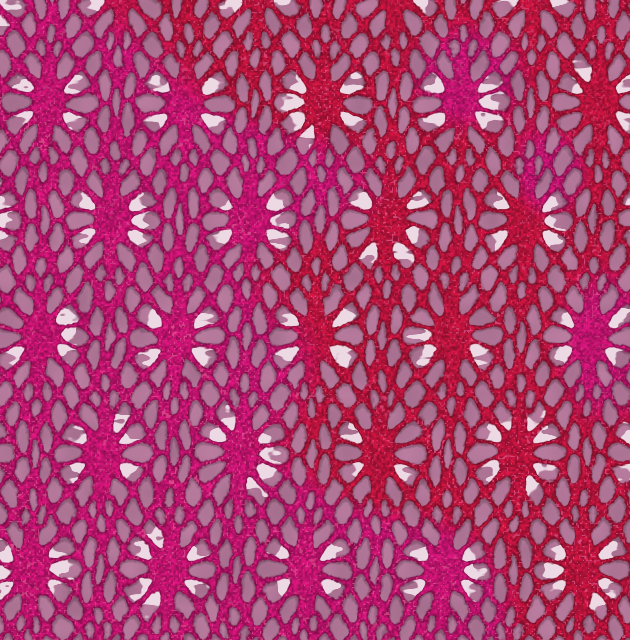
This texture is drawn by a Shadertoy shader. Its source:

```glsl
// Lace net of glittering magenta and red yarn: staggered fan motifs over a mauve ground.
#define ROW_PITCH 0.1823
#define COLUMN_RATIO 1.182
#define ORIGIN vec2(0.2764, 0.474)
#define SHEAR 0.037
#define CORD 0.019
#define WOBBLE 0.045
#define GLITTER 55.0
#define MAGENTA vec3(0.72, 0.07, 0.41)
#define RED vec3(0.69, 0.07, 0.22)
#define SPARK vec3(0.88, 0.36, 0.57)
#define GROUND vec3(0.69, 0.46, 0.59)
#define GLEAM vec3(0.93, 0.85, 0.89)

float hash(vec2 p) {
    vec3 a = fract(vec3(p.xyx) * 0.1031);
    a += dot(a, a.yzx + 33.33);
    return fract((a.x + a.y) * a.z);
}

float noise(vec2 p) {
    vec2 i = floor(p), f = fract(p);
    f = f * f * (3.0 - 2.0 * f);
    return mix(mix(hash(i), hash(i + vec2(1, 0)), f.x),
               mix(hash(i + vec2(0, 1)), hash(i + vec2(1, 1)), f.x), f.y);
}

// Tapered ellipse; keeps the two nearest distances and the nearest hole's
// data: offset from its centre, position along its axis, gleam strength.
void addHole(vec2 p, vec2 centre, vec2 radius, float angle, float taper,
             float gleam, inout vec2 nearest, inout vec4 cell) {
    vec2 offset = p - centre;
    float c = cos(angle), s = sin(angle);
    vec2 q = vec2(c * offset.x + s * offset.y, c * offset.y - s * offset.x) + 1e-4;
    float along = q.x / radius.x;
    q.y /= 1.0 + taper * clamp(along, -1.0, 1.0);
    float k = length(q / radius);
    float d = k * (k - 1.0) / length(q / (radius * radius));
    if (d < nearest.x) {
        nearest = vec2(d, nearest.x);
        cell = vec4(offset, along, gleam);
    } else {
        nearest.y = min(nearest.y, d);
    }
}

// All holes of one motif, folded about its vertical axis.
void addMotif(vec2 p, vec2 id, inout vec2 nearest, inout vec4 cell) {
    for (int i = -2; i <= 2; i++) {
        float k = float(i), m = abs(k);

        // Fan around the solid centre
        float a = k * 0.58;
        float chance = m == 1.0 ? 0.88 : 0.32 - 0.11 * m;
        float lit = step(hash(id * 7.0 + vec2(k, 3.0 * k) + 50.0), chance);
        addHole(p, (0.285 + 0.014 * k * k) * vec2(cos(a), sin(a)),
                vec2(0.127, 0.077 - 0.006 * m), a, 0.32, lit, nearest, cell);

        // Diagonal ladder up to the next row
        addHole(p, mix(vec2(0.486, 0.145), vec2(0.105, 0.855), k * 0.25 + 0.5),
                vec2(0.125, 0.073 - 0.009 * m), 1.17 + 0.18 * m, 0.0, 0.0, nearest, cell);

        // Narrow slits on the axis between motifs
        float rise = m == 0.0 ? 0.0 : 0.257 + 0.143 * m;
        addHole(p, vec2(m == 2.0 ? 0.078 : 0.0, 1.0 + sign(k) * rise),
                vec2(m == 0.0 ? 0.125 : 0.082, 0.039), 1.5708, 0.0, 0.0, nearest, cell);
    }
}

// Dye: red runs through the upper middle and right, broken by pink patches.
float redness(vec2 uv) {
    float edge = 0.48 - 0.25 * smoothstep(0.75, 1.0, uv.y)
               + 0.33 * smoothstep(0.32, 0.08, uv.y);
    float red = smoothstep(-0.07, 0.07, uv.x - edge + 0.22 * (noise(uv * 7.0) - 0.5));
    vec2 top = (uv - vec2(0.73, 0.88)) / vec2(0.10, 0.09);
    vec2 mid = (uv - vec2(0.86, 0.73)) / vec2(0.06, 0.07);
    vec2 side = (uv - vec2(0.95, 0.46)) / vec2(0.09, 0.13);
    float pink = exp(-dot(top, top)) + exp(-dot(mid, mid)) + exp(-dot(side, side));
    return red * (1.0 - smoothstep(0.25, 0.75, pink));
}

void mainImage(out vec4 fragColor, in vec2 fragCoord) {
    vec2 uv = fragCoord / iResolution.y;
    vec2 q = uv - ORIGIN;
    q.x -= SHEAR * q.y;
    q /= ROW_PITCH;
    float pixel = 1.0 / (iResolution.y * ROW_PITCH);

    // Hand-made irregularity
    vec2 p = q + WOBBLE * (vec2(noise(q * 4.0 + 20.0), noise(q * 4.0 + 71.0)) - 0.5)
               + 0.5 * WOBBLE * (vec2(noise(q * 13.0 + 40.0), noise(q * 13.0 + 93.0)) - 0.5);

    // Staggered rows of motifs
    vec2 nearest = vec2(9.0);
    vec4 cell = vec4(0.0);
    for (int j = -2; j <= 1; j++) {
        float row = floor(p.y + 0.5) + float(j);
        float x = p.x / COLUMN_RATIO - 0.5 * mod(row, 2.0);
        float column = floor(x + 0.5);
        float dx = (x - column) * COLUMN_RATIO;
        addMotif(vec2(abs(dx), p.y - row), vec2(column * 2.0 + step(0.0, dx), row),
                 nearest, cell);
    }
    float depth = min(-nearest.x, 0.5 * (nearest.y - nearest.x) - CORD);
    depth += 0.012 * (noise(q * 45.0) - 0.5);

    // Ground seen through the holes, with cord shadow and torn gleams
    vec3 ground = GROUND * (0.94 + 0.12 * noise(q * 6.0));
    ground *= mix(0.80, 1.0, smoothstep(0.0, 0.025, depth - 0.12 * cell.y));
    float tear = 0.9 * noise(q * vec2(11.0, 22.0)) - 0.6 * cell.z - 0.28;
    ground = mix(ground, GLEAM, cell.w * smoothstep(0.08, 0.2, tear));

    // Yarn with dark rims and metallic grain
    float grain = noise(q * GLITTER);
    float sheen = noise(q * 2.3 + 8.0);
    vec3 yarn = mix(MAGENTA, RED, redness(uv));
    yarn *= mix(0.77, 1.04, smoothstep(0.0, 0.025, -depth));
    yarn *= 0.76 + 0.44 * grain;
    yarn = mix(yarn, SPARK, (0.3 + 0.5 * sheen) * smoothstep(0.68, 0.92, noise(q * GLITTER * 1.1 + 31.0)));

    vec3 color = mix(yarn, ground, smoothstep(-pixel, pixel, depth));
    fragColor = vec4(color, 1.0);
}
```
